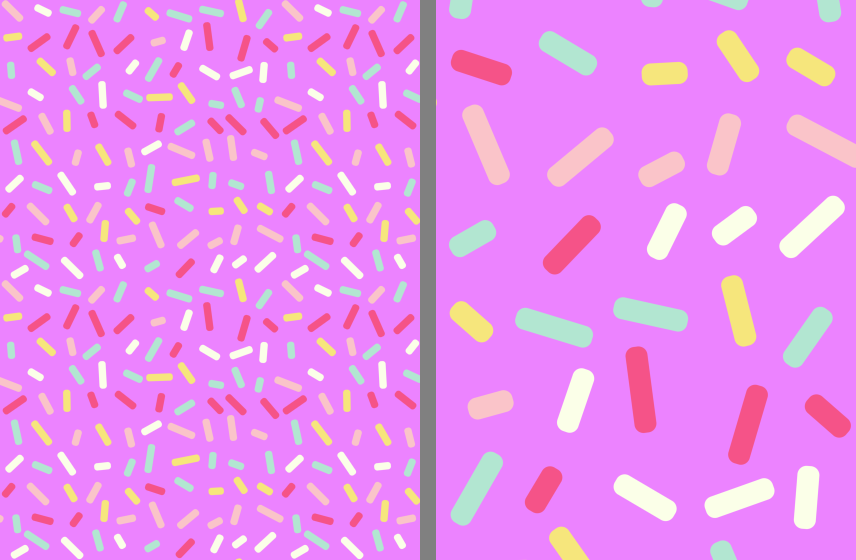
Left, the full canvas; right, a detail of the centre.
This pattern is drawn by a Shadertoy shader. Its source:

```glsl
// Candy sprinkles scattered over an orchid ground, in a repeating square tile.

#define CELLS_ACROSS 15.0   // cells over the canvas width
#define TILE 10.0           // cells per repeat, must be even
#define JITTER 0.25         // largest shift from the cell centre
#define HALF_WIDTH 0.131    // half thickness of a sprinkle, in cells
#define CORNER 0.108        // corner radius of a sprinkle
#define MIN_REACH 0.14      // half length of the core line, shortest
#define MAX_REACH 0.39      // half length of the core line, longest
#define CANDIDATES 7        // placements tried to keep sprinkles apart

const vec3 ORCHID = vec3(0.925, 0.515, 1.0);
const vec3 MINT   = vec3(0.70, 0.90, 0.82);
const vec3 CREAM  = vec3(0.985, 1.0, 0.91);
const vec3 BLUSH  = vec3(0.98, 0.77, 0.79);
const vec3 ROSE   = vec3(0.96, 0.325, 0.535);
const vec3 LEMON  = vec3(0.965, 0.90, 0.485);

struct Sprinkle { vec2 centre; vec2 dir; float reach; };

// Three random values per cell and salt, the same in every tile
vec3 hash(vec2 cell, int salt) {
    uvec3 v = uvec3(uvec2(mod(cell, TILE)), uint(salt) + 17u);
    v = v * 1664525u + 1013904223u;
    for (int i = 0; i < 2; i++) {
        v.x += v.y * v.z;
        v.y += v.z * v.x;
        v.z += v.x * v.y;
        v ^= v >> 16u;
    }
    return vec3(v & 0xffffu) / 65535.0;
}

Sprinkle candidate(vec2 cell, int k) {
    vec3 h = hash(cell, k);
    float angle = 3.14159 * h.z;
    float reach = mix(MIN_REACH, MAX_REACH, hash(cell, 0).x);
    vec2 centre = cell + 0.5 + JITTER * (2.0 * h.xy - 1.0);
    return Sprinkle(centre, vec2(cos(angle), sin(angle)), reach);
}

float coreDistance(vec2 p, Sprinkle s) {
    vec2 q = p - s.centre;
    return length(q - s.dir * clamp(dot(q, s.dir), -s.reach, s.reach));
}

// Smallest distance between two core lines, sampled along the first
float clearance(Sprinkle a, Sprinkle b) {
    float gap = 9.0;
    for (float t = -1.0; t <= 1.0; t += 0.5)
        gap = min(gap, coreDistance(a.centre + a.dir * a.reach * t, b));
    return gap;
}

// Even cells are free; odd cells take the placement clearest of them
Sprinkle place(vec2 cell) {
    Sprinkle best = candidate(cell, 1);
    if (mod(cell.x + cell.y, 2.0) < 0.5) return best;

    Sprinkle around[4];
    for (int i = 0; i < 4; i++) {
        float side = i < 2 ? -1.0 : 1.0;
        vec2 offset = (i & 1) == 0 ? vec2(side, 0.0) : vec2(0.0, side);
        around[i] = candidate(cell + offset, 1);
    }
    float bestGap = -1.0;
    for (int k = 1; k <= CANDIDATES; k++) {
        Sprinkle s = candidate(cell, k);
        float gap = 9.0;
        for (int i = 0; i < 4; i++) gap = min(gap, clearance(s, around[i]));
        if (gap > bestGap) { bestGap = gap; best = s; }
    }
    return best;
}

// Signed distance to a bar with rounded ends
float barDistance(vec2 p, Sprinkle s) {
    vec2 q = p - s.centre;
    vec2 local = vec2(dot(q, s.dir), dot(q, vec2(-s.dir.y, s.dir.x)));
    vec2 d = abs(local) - vec2(s.reach + HALF_WIDTH, HALF_WIDTH) + CORNER;
    return length(max(d, 0.0)) + min(max(d.x, d.y), 0.0) - CORNER;
}

// Each column cycles through the colours from its own random phase
vec3 candyColour(vec2 cell) {
    vec3 column = hash(vec2(cell.x, 0.0), 50);
    float stride = column.y < 0.5 ? 0.3 : 0.7;
    float pick = fract(stride * mod(cell.y, TILE) + column.x);
    if (pick < 0.25) return MINT;
    if (pick < 0.42) return CREAM;
    if (pick < 0.61) return BLUSH;
    return pick < 0.82 ? ROSE : LEMON;
}

void mainImage(out vec4 fragColor, in vec2 fragCoord) {
    float pixel = CELLS_ACROSS / iResolution.x;
    vec2 p = fragCoord * pixel;
    vec2 home = floor(p);
    vec3 colour = ORCHID;

    // Lay the sprinkles of the nearby cells over the ground
    for (int y = -1; y <= 1; y++) {
        for (int x = -1; x <= 1; x++) {
            vec2 cell = home + vec2(x, y);
            float d = barDistance(p, place(cell));
            float cover = 1.0 - smoothstep(-0.7 * pixel, 0.7 * pixel, d);
            colour = mix(colour, candyColour(cell), cover);
        }
    }
    fragColor = vec4(colour, 1.0);
}
```
